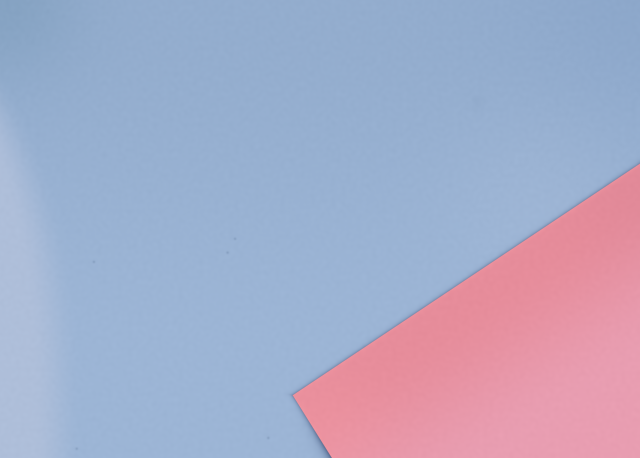
Write a Shadertoy shader that draws this background.

```glsl
// A pink paper sheet lying in the lower right corner of a softly lit blue surface.

#define SHEET_CORNER vec2(0.639, 0.137)
#define UPPER_NORMAL vec2(0.555, -0.832)
#define LOWER_NORMAL vec2(0.848, 0.530)
#define BLUE_TOP     vec3(0.577, 0.677, 0.806)
#define BLUE_BOTTOM  vec3(0.612, 0.709, 0.836)
#define PALE_LIGHT   vec3(0.682, 0.746, 0.852)
#define PINK_DEEP    vec3(0.902, 0.550, 0.605)
#define PINK_SOFT    vec3(0.910, 0.617, 0.694)
#define RIM_COLOR    vec3(0.960, 0.590, 0.625)
#define SHADOW_COLOR vec3(0.250, 0.330, 0.480)
#define GRAIN_SCALE  90.0
#define GRAIN_AMOUNT 0.012

vec2 hash2(vec2 p) {
    p = vec2(dot(p, vec2(127.1, 311.7)), dot(p, vec2(269.5, 183.3)));
    return fract(sin(p) * 43758.5);
}

float gradientNoise(vec2 p) {
    vec2 cell = floor(p), f = fract(p);
    vec2 u = f * f * (3.0 - 2.0 * f);
    vec2 e = vec2(0.0, 1.0);
    float a = dot(hash2(cell) * 2.0 - 1.0, f);
    float b = dot(hash2(cell + e.yx) * 2.0 - 1.0, f - e.yx);
    float c = dot(hash2(cell + e.xy) * 2.0 - 1.0, f - e.xy);
    float d = dot(hash2(cell + e.yy) * 2.0 - 1.0, f - e.yy);
    return mix(mix(a, b, u.x), mix(c, d, u.x), u.y);
}

// Soft round spot, one at its centre
float glow(vec2 p, vec2 center, float radius) {
    vec2 q = (p - center) / radius;
    return exp(-dot(q, q));
}

vec3 blueSurface(vec2 p, float aspect) {
    vec3 color = mix(BLUE_BOTTOM, BLUE_TOP, smoothstep(0.2, 1.0, p.y));

    // Darker upper corners and a paler area above the sheet
    color -= vec3(0.055, 0.040, 0.045) * glow(p, vec2(0.0, 1.0), 0.17);
    color -= vec3(0.025, 0.020, 0.012) * glow(p, vec2(aspect, 1.0), 0.30);
    color += vec3(0.020, 0.014, 0.010) * glow(p, vec2(1.18, 0.58), 0.22);

    // Curved band of pale light on the left
    float bandEdge = 0.145 - 0.30 * p.y * p.y * p.y;
    float band = 1.0 - smoothstep(bandEdge - 0.075, bandEdge + 0.035, p.x);
    color = mix(color, PALE_LIGHT, band);

    // Faint smudge and scattered dust
    color -= 0.012 * glow(p, vec2(1.044, 0.777), 0.018);
    for (int i = 0; i < 5; i++) {
        vec2 spot = hash2(vec2(float(i), 4.0)) * vec2(0.6, 0.8);
        color -= 0.07 * glow(p, spot, 0.003);
    }
    return color;
}

vec3 pinkSheet(vec2 p, float inside) {
    float soft = smoothstep(0.04, 0.36, dot(p - SHEET_CORNER, UPPER_NORMAL));
    vec3 color = mix(PINK_DEEP, PINK_SOFT, soft);
    color += vec3(0.018, 0.016, 0.012) * glow(p, vec2(0.70, 0.06), 0.14);
    color -= vec3(0.018, 0.012, 0.008) * glow(p, vec2(1.40, 0.58), 0.16);
    return mix(color, RIM_COLOR, 0.65 * exp(-inside / 0.004));
}

void mainImage(out vec4 fragColor, in vec2 fragCoord) {
    vec2 p = fragCoord / iResolution.y;
    float aspect = iResolution.x / iResolution.y;
    float pixel = 1.0 / iResolution.y;

    // Signed distance to the sheet, positive inside
    float upper = dot(p - SHEET_CORNER, UPPER_NORMAL);
    float lower = dot(p - SHEET_CORNER, LOWER_NORMAL);
    float inside = min(upper, lower);

    // Thin contact shadow, wider where the lower edge lifts
    vec3 color = blueSurface(p, aspect);
    float lift = smoothstep(0.0, 0.16, SHEET_CORNER.y - p.y);
    float width = mix(0.0035, 0.009, lift);
    float strength = mix(0.50, 0.85, lift);
    color = mix(color, SHADOW_COLOR, strength * exp(-max(-inside, 0.0) / width));

    float cover = smoothstep(-0.75 * pixel, 0.75 * pixel, inside);
    color = mix(color, pinkSheet(p, max(inside, 0.0)), cover);

    // Fine paper grain
    color += GRAIN_AMOUNT * gradientNoise(p * GRAIN_SCALE);
    fragColor = vec4(color, 1.0);
}
```
